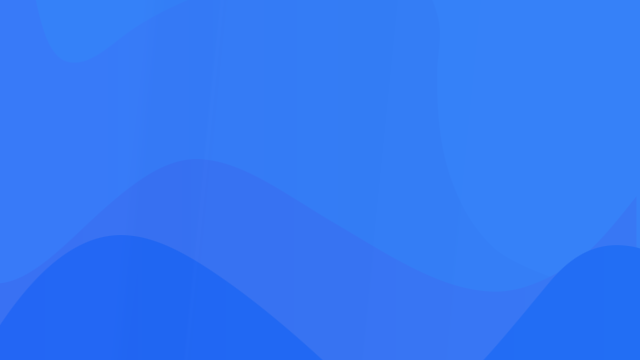
Give the GLSL for this background, as a Shadertoy shader.

```glsl
// Layered translucent blue waves with soft blobs and faint slanted light bands.

// Colours, left and right end of each layer
const vec3 SKY_LEFT = vec3(0.220, 0.478, 0.973);
const vec3 SKY_RIGHT = vec3(0.204, 0.492, 0.961);
const vec3 BLOB_COLOR = vec3(0.209, 0.504, 0.971);
const vec3 MID_LEFT = vec3(0.224, 0.442, 0.952);
const vec3 MID_RIGHT = vec3(0.216, 0.466, 0.952);
const vec3 FRONT_LEFT = vec3(0.137, 0.400, 0.957);
const vec3 FRONT_RIGHT = vec3(0.130, 0.428, 0.953);

const float ASPECT = 16.0 / 9.0;
const float BAND_SLANT = 0.1;
const float MID_END = 1.768;

// Curve knots: position, value, slope, in units of canvas height
const vec3 MID_WAVE[7] = vec3[7](
    vec3(0.0, 0.213, 0.1), vec3(0.278, 0.410, 0.9), vec3(0.544, 0.558, 0.0),
    vec3(0.926, 0.382, -0.58), vec3(1.377, 0.190, 0.0),
    vec3(1.586, 0.264, 0.62), vec3(1.769, 0.456, 1.25));
const vec3 FRONT_WAVE[9] = vec3[9](
    vec3(0.0, 0.097, 1.5), vec3(0.336, 0.347, 0.0), vec3(0.602, 0.238, -0.68),
    vec3(0.896, 0.0, -0.92), vec3(1.118, -0.2, 0.0), vec3(1.343, 0.0, 1.1),
    vec3(1.528, 0.218, 1.2), vec3(1.713, 0.319, 0.0), vec3(1.778, 0.310, -0.28));
const vec3 CORNER_BLOB[5] = vec3[5](
    vec3(0.097, 1.012, -5.0), vec3(0.139, 0.873, -1.8), vec3(0.208, 0.826, 0.0),
    vec3(0.347, 0.903, 0.75), vec3(0.521, 1.0, 0.45));
const vec3 SIDE_BLOB[6] = vec3[6](
    vec3(0.236, 1.516, -2.6), vec3(0.317, 1.366, -1.0), vec3(0.479, 1.262, -0.4),
    vec3(0.792, 1.214, 0.0), vec3(0.907, 1.222, 0.0), vec3(1.0, 1.201, -0.4));

// Straight extension before the first knot
float lead(float x, vec3 a) {
    return a.y + a.z * (x - a.x);
}

// Cubic span from a to b, extended straight past b; keeps prev before a
float span(float prev, float x, vec3 a, vec3 b) {
    if (x < a.x) return prev;
    float w = b.x - a.x;
    float t = clamp((x - a.x) / w, 0.0, 1.0);
    float s = t * t * (3.0 - 2.0 * t);
    float bend = w * t * (1.0 - t) * (a.z * (1.0 - t) - b.z * t);
    return mix(a.y, b.y, s) + bend + b.z * max(x - b.x, 0.0);
}

// Antialiased coverage where d is positive
float cover(float d) {
    return clamp(0.5 + d / max(fwidth(d), 1e-5), 0.0, 1.0);
}

// Soft step for the slanted bands
float band(float s, float at, float softness) {
    return smoothstep(at - softness, at + softness, s);
}

void mainImage(out vec4 fragColor, in vec2 fragCoord) {
    vec2 uv = fragCoord / iResolution.xy;
    vec2 p = uv * vec2(ASPECT, 1.0);

    // Evaluate the four outlines
    float mid = lead(p.x, MID_WAVE[0]);
    for (int i = 0; i < 6; i++) mid = span(mid, p.x, MID_WAVE[i], MID_WAVE[i + 1]);
    float front = lead(p.x, FRONT_WAVE[0]);
    for (int i = 0; i < 8; i++) front = span(front, p.x, FRONT_WAVE[i], FRONT_WAVE[i + 1]);
    float corner = lead(p.x, CORNER_BLOB[0]);
    for (int i = 0; i < 4; i++) corner = span(corner, p.x, CORNER_BLOB[i], CORNER_BLOB[i + 1]);
    float side = lead(p.y, SIDE_BLOB[0]);
    for (int i = 0; i < 5; i++) side = span(side, p.y, SIDE_BLOB[i], SIDE_BLOB[i + 1]);

    // Layers from back to front
    vec3 col = mix(SKY_LEFT, SKY_RIGHT, smoothstep(0.0, 0.7, uv.x));
    col = mix(col, BLOB_COLOR, cover(p.y - corner));
    col = mix(col, BLOB_COLOR, cover(p.x - side));
    float midMask = cover(mid - p.y) * cover(MID_END - p.x);
    col = mix(col, mix(MID_LEFT, MID_RIGHT, uv.x), midMask);
    col = mix(col, mix(FRONT_LEFT, FRONT_RIGHT, uv.x), cover(front - p.y));

    // Faint slanted light bands
    float s = p.x + BAND_SLANT * (1.0 - p.y);
    float light = -0.008 * band(s, 0.43, 0.03) + 0.004 * band(s, 0.625, 0.01);
    light += 0.004 * band(s, 1.107, 0.006) + 0.003 * band(s, 1.338, 0.006);
    light += 0.006 * (band(s, 0.612, 0.004) - band(s, 0.622, 0.004));
    col += light;

    fragColor = vec4(col, 1.0);
}
```
